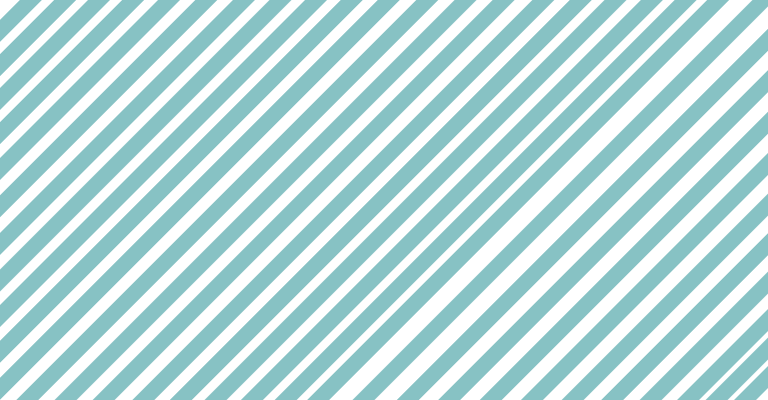
Give the GLSL for this pattern, as a Shadertoy shader.

```glsl
// Teal diagonal stripes of equal width on white, with uneven gaps between them.
// Each stripe sits on a regular 45 degree spacing, shifted by a smooth drift
// that bunches some neighbours together and spreads others apart.

const float HEIGHT_UNITS = 400.0;
const float STRIPE_WIDTH = 22.0;

// Leading edge of stripe i, measured along the top from the left corner.
float stripeStart(float i) {
    float start = 20.0 + 37.5 * i;
    start -= 17.0 * (1.0 - exp(-i / 5.0));                // tight early gaps
    float ripple = 1.0 + cos(6.2832 * (i - 3.5) / 6.0);
    start -= 1.4 * ripple * (1.0 - smoothstep(10.0, 13.0, i));
    start += 4.0 * exp(-0.7 * (i - 14.5) * (i - 14.5));   // narrow gap
    start -= 9.5 * exp(-0.9 * (i - 19.0) * (i - 19.0));   // close pair, then wide gap
    start += 24.0 * smoothstep(18.0, 27.0, i);            // wider late gaps
    start -= 9.0 * max(i - 28.0, 0.0);                    // crowded last corner
    return start;
}

void mainImage(out vec4 fragColor, in vec2 fragCoord) {
    float pixel = HEIGHT_UNITS / iResolution.y;
    vec2 p = fragCoord * pixel;

    // Constant along each rising diagonal, zero at the top left corner.
    float diagonal = p.x + HEIGHT_UNITS - p.y;

    // Union of all stripes with smoothed edges.
    float coverage = 0.0;
    for (int i = 0; i < 31; i++) {
        float center = stripeStart(float(i)) + 0.5 * STRIPE_WIDTH;
        float edge = abs(diagonal - center) - 0.5 * STRIPE_WIDTH;
        coverage = max(coverage, clamp(0.5 - edge / (1.4 * pixel), 0.0, 1.0));
    }

    vec3 teal = vec3(0.53, 0.76, 0.77);
    fragColor = vec4(mix(vec3(1.0), teal, coverage), 1.0);
}
```
